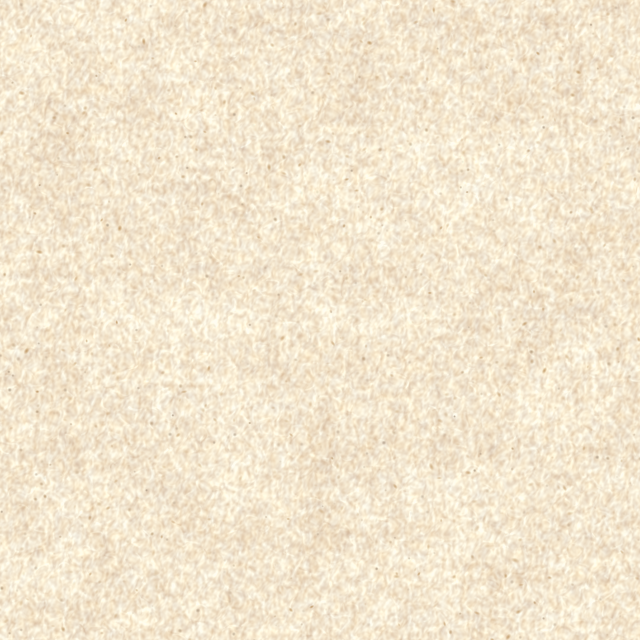
A WebGL 2 fragment shader for this texture:

```glsl
#version 300 es
precision highp float;

uniform vec2 u_resolution;
out vec4 fragColor;

// Palette: mean tone, and the change per unit of lightness and of warmth
const vec3 BASE = vec3(0.960, 0.910, 0.818);
const vec3 LIGHT_AXIS = vec3(0.034, 0.050, 0.056);
const vec3 WARM_AXIS = vec3(0.009, 0.0, -0.016);
const vec3 BROWN_SPECK = vec3(0.74, 0.58, 0.38);
const vec3 GREY_SPECK = vec3(0.68, 0.61, 0.53);
const vec3 HIGHLIGHT = vec3(1.0, 0.99, 0.94);

// Noise frequencies, in cells per canvas
const vec2 GRAIN_FREQ = vec2(135.0, 92.0);
const vec2 FINE_FREQ = vec2(205.0, 155.0);
const float CLUMP_FREQ = 46.0;
const float MOTTLE_FREQ = 15.0;
const float CLOUD_FREQ = 5.0;
const float WARP = 0.004;

// Scattered parts: grid cells per canvas, sizes in canvas units
const float PALE_CELLS = 50.0;
const float DARK_CELLS = 36.0;
const float FIBRE_WIDTH = 0.0027;
const float SPECK_CELLS = 58.0;
const float SPECK_SHARE = 0.5;
const float SPECK_RADIUS = 0.0038;

const float TAU = 6.2831853;

// Integer hash giving three values in 0..1
vec3 hash3(vec2 cell, float seed) {
    uvec3 v = uvec3(ivec3(vec3(cell, seed)) + 4096);
    v = v * 1664525u + 1013904223u;
    v.x += v.y * v.z; v.y += v.z * v.x; v.z += v.x * v.y;
    v ^= v >> 16u;
    v.x += v.y * v.z; v.y += v.z * v.x; v.z += v.x * v.y;
    return vec3(v >> 8u) / 16777216.0;
}

float cornerSlope(vec2 cell, vec2 offset, float seed) {
    float angle = TAU * hash3(cell, seed).x;
    return dot(vec2(cos(angle), sin(angle)), offset);
}

float gradientNoise(vec2 p, float seed) {
    vec2 i = floor(p), f = fract(p);
    vec2 w = f * f * f * (f * (f * 6.0 - 15.0) + 10.0);
    vec2 e = vec2(1.0, 0.0);
    float low = mix(cornerSlope(i, f, seed), cornerSlope(i + e.xy, f - e.xy, seed), w.x);
    float high = mix(cornerSlope(i + e.yx, f - e.yx, seed), cornerSlope(i + e.xx, f - e.xx, seed), w.x);
    return mix(low, high, w.y);
}

mat2 rotation(float angle) {
    float c = cos(angle), s = sin(angle);
    return mat2(c, s, -s, c);
}

// Short bent strokes, one per grid cell, with soft edges
float fibres(vec2 p, float cells, float share, float seed) {
    vec2 q = p * cells, home = floor(q);
    float cover = 0.0;
    for (int y = -1; y <= 1; y++)
    for (int x = -1; x <= 1; x++) {
        vec2 cell = home + vec2(x, y);
        vec3 place = hash3(cell, seed), form = hash3(cell, seed + 1.0);
        if (form.z > share) continue;
        vec2 d = rotation(TAU * place.z) * (q - cell - place.xy);
        d.y += (form.x - 0.5) * 1.6 * d.x * d.x;
        float halfLength = mix(0.1, 0.42, form.y);
        float dist = length(vec2(max(abs(d.x) - halfLength, 0.0), d.y)) / cells;
        float strength = mix(0.3, 1.0, fract(form.x * 7.0));
        cover = max(cover, strength * (1.0 - smoothstep(0.0, FIBRE_WIDTH, dist)));
    }
    return cover;
}

// Small oval flecks laid over the sheet, mostly faint
vec3 addSpecks(vec3 colour, vec2 p) {
    vec2 q = p * SPECK_CELLS, home = floor(q);
    for (int y = -1; y <= 1; y++)
    for (int x = -1; x <= 1; x++) {
        vec2 cell = home + vec2(x, y);
        vec3 place = hash3(cell, 31.0), form = hash3(cell, 32.0);
        if (form.z > SPECK_SHARE) continue;
        vec2 d = rotation(TAU * place.z) * (q - cell - place.xy) / SPECK_CELLS;
        float dist = length(d * vec2(1.0, mix(0.5, 1.1, form.x)));
        float radius = SPECK_RADIUS * mix(0.65, 1.15, form.y);
        float strength = mix(0.15, 0.8, pow(form.z / SPECK_SHARE, 5.0));
        vec3 tint = mix(BROWN_SPECK, GREY_SPECK, smoothstep(0.3, 0.9, form.x));
        colour = mix(colour, tint, strength * (1.0 - smoothstep(0.0, radius, dist)));
    }
    return colour;
}

void main() {
    vec2 p = gl_FragCoord.xy / min(u_resolution.x, u_resolution.y);
    vec2 bend = vec2(gradientNoise(p * CLUMP_FREQ, 1.0), gradientNoise(p * CLUMP_FREQ, 2.0));
    vec2 warped = p + WARP * bend;

    // Lightness, from broad clouds down to fine grain
    float light = 0.6 * gradientNoise(p * CLOUD_FREQ, 3.0)
        + 0.95 * gradientNoise(p * MOTTLE_FREQ, 4.0)
        + 1.35 * gradientNoise(warped * CLUMP_FREQ, 5.0)
        + 2.4 * gradientNoise(warped * GRAIN_FREQ, 6.0)
        + 1.8 * gradientNoise(rotation(0.5) * warped * FINE_FREQ, 7.0);
    light += 1.0 * fibres(warped, PALE_CELLS, 0.8, 11.0) - 0.1;
    light -= 0.9 * fibres(warped, DARK_CELLS, 0.4, 21.0);

    // Warmth drifts between cream and greyish beige
    float warm = 0.6 * gradientNoise(p * MOTTLE_FREQ, 8.0)
        + 2.2 * gradientNoise(warped * GRAIN_FREQ * 0.7, 9.0)
        + 1.2 * gradientNoise(warped * CLUMP_FREQ, 10.0);

    vec3 colour = BASE + LIGHT_AXIS * light + WARM_AXIS * warm;
    colour = addSpecks(min(colour, HIGHLIGHT), p);
    fragColor = vec4(colour, 1.0);
}
```
